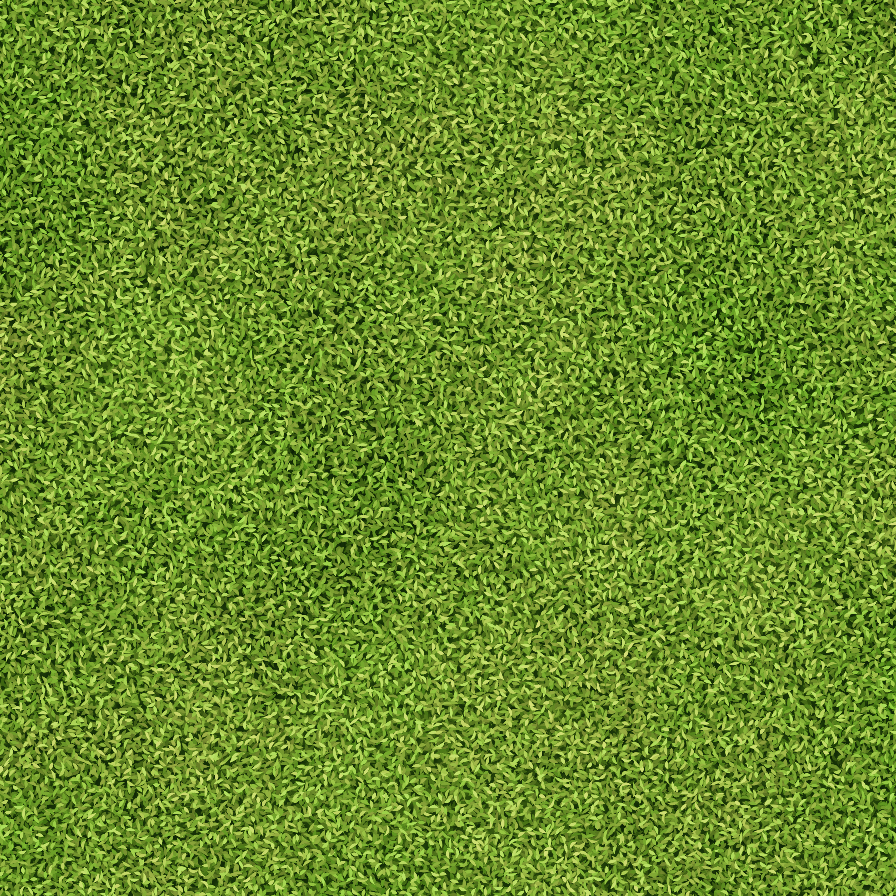
This texture is drawn by a WebGL 2 fragment shader. Its source:

```glsl
#version 300 es
precision highp float;

uniform vec2 u_resolution;
out vec4 fragColor;

const float CELLS = 110.0;
const int LAYERS = 6;
const float UNCOVERED = 0.74; // share of a layer left open between its blades

vec3 hash3(ivec3 cell) {
    uvec3 v = uvec3(cell + 4096) * 1664525u + 1013904223u;
    v.x += v.y * v.z;
    v.y += v.z * v.x;
    v.z += v.x * v.y;
    v ^= v >> 16u;
    v.x += v.y * v.z;
    v.y += v.z * v.x;
    v.z += v.x * v.y;
    return vec3(v >> 8u) / 16777216.0;
}

float valueNoise(vec2 p, int seed) {
    ivec2 i = ivec2(floor(p));
    vec2 f = fract(p);
    f = f * f * (3.0 - 2.0 * f);
    float a = hash3(ivec3(i, seed)).x;
    float b = hash3(ivec3(i + ivec2(1, 0), seed)).x;
    float c = hash3(ivec3(i + ivec2(0, 1), seed)).x;
    float d = hash3(ivec3(i + ivec2(1, 1), seed)).x;
    return mix(mix(a, b, f.x), mix(c, d, f.x), f.y);
}

float patches(vec2 p, int seed) {
    float sum = 0.5 * valueNoise(p * 5.0, seed)
              + 0.3 * valueNoise(p * 13.0, seed + 1)
              + 0.2 * valueNoise(p * 34.0, seed + 2);
    return sum - 0.5;
}

// Distance to a tapered, bent blade centred at the origin
float bladeDistance(vec2 p, float angle, float halfLength, float radius, float bend) {
    float c = cos(angle), s = sin(angle);
    vec2 q = vec2(c * p.x + s * p.y, c * p.y - s * p.x);
    q.y += bend * (q.x * q.x - 0.1);
    float along = q.x / halfLength;
    return abs(q.y) - radius * (1.0 - along * along);
}

// Paints one layer of blades over a surface of (tone, warmth)
vec2 paintLayer(vec2 surface, vec2 p, int layer, float layerTone, float blur) {
    p += hash3(ivec3(layer, 17, 91)).xy * 40.0;
    ivec2 home = ivec2(floor(p));
    for (int y = -1; y <= 1; y++) {
        for (int x = -1; x <= 1; x++) {
            ivec2 cell = home + ivec2(x, y);
            vec3 place = hash3(ivec3(cell, layer + 20));
            vec3 look = hash3(ivec3(cell, layer + 60));
            vec2 local = p - vec2(cell) - place.xy;
            float halfLength = mix(0.42, 0.72, look.z);
            float radius = mix(0.23, 0.17, look.z);
            float bend = (fract(look.z * 37.0) - 0.5) * 1.4;
            float d = bladeDistance(local, place.z * 6.2832, halfLength, radius, bend);
            float cover = 1.0 - smoothstep(-blur, blur, d);
            float tone = layerTone + (look.x - 0.5) * 0.44;
            surface = mix(surface, vec2(tone, look.y - 0.5), cover);
        }
    }
    return surface;
}

float ramp(float start, float end, float t) {
    return clamp((t - start) / (end - start), 0.0, 1.0);
}

vec3 grassColor(float t) {
    vec3 c = mix(vec3(0.05, 0.13, 0.02), vec3(0.10, 0.21, 0.03), ramp(-0.10, 0.025, t));
    c = mix(c, vec3(0.20, 0.33, 0.05), ramp(0.025, 0.12, t));
    c = mix(c, vec3(0.31, 0.45, 0.10), ramp(0.12, 0.29, t));
    c = mix(c, vec3(0.41, 0.56, 0.15), ramp(0.29, 0.52, t));
    c = mix(c, vec3(0.52, 0.67, 0.21), ramp(0.52, 0.76, t));
    c = mix(c, vec3(0.65, 0.80, 0.30), ramp(0.76, 0.94, t));
    return mix(c, vec3(0.76, 0.88, 0.42), ramp(0.94, 1.15, t));
}

void main() {
    vec2 uv = gl_FragCoord.xy / u_resolution.y;
    vec2 p = uv * CELLS;
    float blur = 0.4 * CELLS / u_resolution.y;

    // Dark ground, then blades from the lowest layer to the highest
    vec2 surface = vec2(0.14 * valueNoise(p * 1.5, 5), 0.0);
    for (int i = 0; i < LAYERS; i++) {
        float layerTone = pow(UNCOVERED, float(LAYERS - i) - 0.5);
        surface = paintLayer(surface, p, i, layerTone, blur);
    }

    // Broad patches of lighter, darker, yellower and greener turf
    float tone = 0.5 + (surface.x - 0.5) * 1.15 + 0.22 * patches(uv, 200);
    float warmth = surface.y + 0.9 * patches(uv, 300);
    vec3 color = grassColor(tone);
    color += warmth * vec3(0.11, -0.01, 0.07) * smoothstep(-0.1, 0.5, tone);

    fragColor = vec4(clamp(color, 0.0, 1.0), 1.0);
}
```
